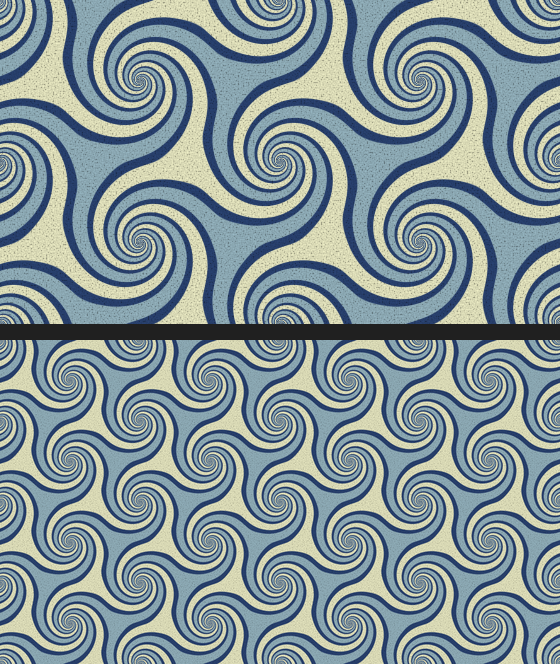
Top: one tile. Bottom: repeated 2 by 2.
Give the GLSL for this pattern, as a Shadertoy shader.

```glsl
// Interlocking spirals on a triangular lattice: the cream and blue triangles of
// the lattice are wound around each vertex by a logarithmic swirl and outlined in
// navy, with fine printed grain. Two cells across and two down, tiling seamlessly.

#define CELLS vec2(2.0, 2.0)          // rectangular cells, two spirals in each
#define SWIRL 2.88                    // turn in radians per e-fold of radius
#define LINE_SHARE 0.33               // part of each band covered by its outline
#define HEX_BLEND 12.0                // how late the swirl takes the cell's shape
#define GRAIN_CELLS vec2(330.0, 190.0)
#define GRAIN_DEPTH 0.17
#define SPECK_DEPTH 0.20
#define CREAM vec3(0.850, 0.850, 0.708)
#define BLUE vec3(0.540, 0.652, 0.694)
#define NAVY vec3(0.150, 0.242, 0.415)

const float PI = 3.14159265;
const vec2 CELL_SIZE = vec2(sqrt(3.0), 1.0);

// Random unit vector for a grid node
vec2 nodeGradient(vec2 node) {
    uvec2 n = uvec2(node);
    uint h = n.x * 1597u + n.y * 51749u + 977u;
    h = (h ^ (h >> 15)) * 73244475u;
    h = (h ^ (h >> 13)) * 83492791u;
    h ^= h >> 16;
    float angle = float(h & 65535u) / 65536.0 * 2.0 * PI;
    return vec2(cos(angle), sin(angle));
}

// Gradient noise that wraps after a whole number of cells
float wrappedNoise(vec2 p, vec2 period) {
    vec2 base = floor(p), f = p - base;
    vec2 lo = mod(base, period), hi = mod(base + 1.0, period);
    vec2 u = f * f * f * (f * (f * 6.0 - 15.0) + 10.0);
    float a = dot(nodeGradient(lo), f);
    float b = dot(nodeGradient(vec2(hi.x, lo.y)), f - vec2(1.0, 0.0));
    float c = dot(nodeGradient(vec2(lo.x, hi.y)), f - vec2(0.0, 1.0));
    float d = dot(nodeGradient(hi), f - 1.0);
    return mix(mix(a, b, u.x), mix(c, d, u.x), u.y);
}

// Offset from the nearest vertex of the centred rectangular lattice
vec2 fromNearestVertex(vec2 p) {
    vec2 corner = p - CELL_SIZE * round(p / CELL_SIZE);
    vec2 q = p - 0.5 * CELL_SIZE;
    vec2 middle = q - CELL_SIZE * round(q / CELL_SIZE);
    return dot(corner, corner) < dot(middle, middle) ? corner : middle;
}

// Signed band position: zero on outlines, +-1 mid-band, positive in cream
float spiralBand(vec2 v, float r) {
    float theta = atan(v.y, v.x);
    float side = mod(theta, PI / 3.0) - PI / 6.0;
    float edge = 2.0 * r * cos(side);     // 1 on the hexagonal cell border
    // Circular near the vertex, hexagonal at the border so that cells join
    float logRadius = log(2.0 * r) + log(cos(side)) * pow(edge, HEX_BLEND);
    float wound = 3.0 * (theta + SWIRL * logRadius);
    return asin(clamp(-cos(wound), -1.0, 1.0)) * 2.0 / PI;
}

void mainImage(out vec4 fragColor, in vec2 fragCoord) {
    vec2 uv = fragCoord / iResolution.xy;
    vec2 v = fromNearestVertex(uv * CELLS * CELL_SIZE);
    float r = max(length(v), 1e-4);

    // Bands and outlines, smoothed over about one pixel
    float pixel = CELLS.y / iResolution.y;
    float soft = 0.7 * pixel * 6.0 / PI * sqrt(1.0 + SWIRL * SWIRL) / r;
    float band = spiralBand(v, r);
    vec3 color = mix(BLUE, CREAM, smoothstep(-soft, soft, band));
    float line = 1.0 - smoothstep(LINE_SHARE - soft, LINE_SHARE + soft, abs(band));
    color = mix(color, NAVY, line);

    // Fine grain with sparse dark specks
    float grain = wrappedNoise(uv * GRAIN_CELLS, GRAIN_CELLS);
    float speck = smoothstep(0.22, 0.55, -grain);
    color *= 1.0 + GRAIN_DEPTH * grain - SPECK_DEPTH * speck;

    fragColor = vec4(color, 1.0);
}
```
